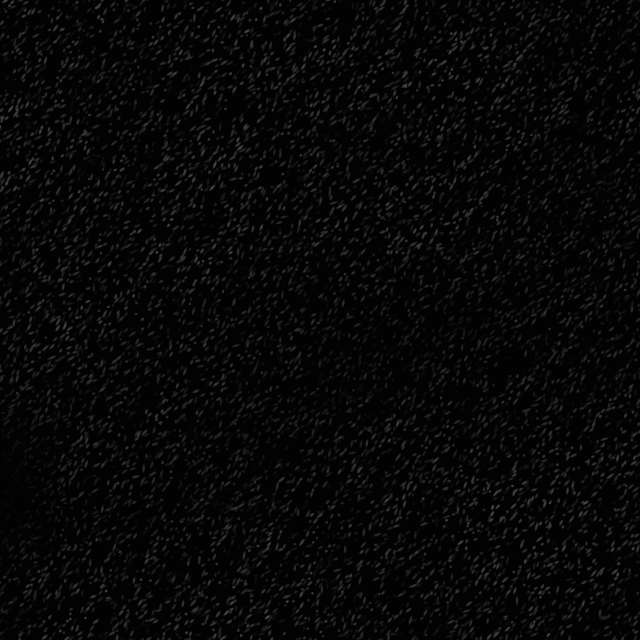
This texture is drawn by a three.js fragment shader. Its source:

```glsl
// Near-black rough stone surface, grazed by light that catches short slanted grains.
varying vec2 vUv;

#define GRAIN_CELLS 112.0
#define GRAIN_WIDTH 0.235
#define GRAIN_LENGTH vec2(0.24, 0.76)
#define GRAIN_ANGLE 0.87
#define ANGLE_SPREAD 1.1
#define GRAIN_SHARE 0.64
#define GRAIN_LIGHT vec2(0.03, 0.235)
#define GROUND_LIGHT 0.006

vec2 hash2(vec2 cell) {
  vec3 q = fract(vec3(cell.xyx) * vec3(0.1031, 0.1030, 0.0973));
  q += dot(q, q.yzx + 33.33);
  return fract((q.xx + q.yz) * q.zy);
}

// Coordinates along and across a direction.
vec2 alongAcross(vec2 p, float angle) {
  float c = cos(angle), s = sin(angle);
  return vec2(c * p.x + s * p.y, c * p.y - s * p.x);
}

// Wandering slanted creases from layered sines, about -1 to 1.
float creases(vec2 p) {
  vec2 d = alongAcross(p, GRAIN_ANGLE);
  float broad = sin(d.y * 95.0 + 2.0 * sin(d.x * 13.0) + 1.6 * sin(d.y * 31.0 - d.x * 21.0));
  float fine = sin(d.y * 173.0 + 2.6 * sin(d.x * 29.0 + d.y * 43.0));
  return 0.6 * broad + 0.4 * fine;
}

// A soft oval of shadow: 1 at its centre, 0 far away.
float hollow(vec2 p, vec2 centre, vec2 radius) {
  vec2 d = (p - centre) / radius;
  return exp(-dot(d, d));
}

// Slow change of the light over the surface.
float exposure(vec2 p) {
  float waves = sin(p.x * 11.0 + 2.0 * sin(p.y * 7.0)) * sin(p.y * 13.0 - p.x * 6.0 + 1.0);
  float light = 0.92 + 0.14 * waves;
  light -= 0.46 * hollow(p, vec2(0.62, 0.47), vec2(0.28, 0.13));
  light -= 0.30 * hollow(p, vec2(0.40, 0.30), vec2(0.16, 0.10));
  light -= 0.75 * hollow(p, vec2(0.0, 0.22), vec2(0.10, 0.15));
  light *= 1.0 - 0.2 * smoothstep(0.6, 1.0, p.x) * smoothstep(0.4, 0.7, p.y);
  return clamp(light, 0.08, 1.1);
}

// Brightest grain covering this point, one candidate per jittered cell.
float grains(vec2 p) {
  vec2 home = floor(p * GRAIN_CELLS);
  float light = 0.0;
  for (int j = -1; j <= 1; j++) {
    for (int i = -1; i <= 1; i++) {
      vec2 cell = home + vec2(float(i), float(j));
      vec2 centre = cell + hash2(cell + 7.0);
      vec2 shape = hash2(cell + 151.0);
      vec2 chance = hash2(cell + 313.0);
      float crease = creases(centre / GRAIN_CELLS);

      // Grains on a crease are more frequent, brighter and better aligned.
      float threshold = GRAIN_SHARE + 0.24 * crease;
      float present = step(chance.x, threshold);
      float spread = ANGLE_SPREAD * (1.0 - 0.4 * crease);
      float angle = GRAIN_ANGLE + (shape.x - 0.5) * spread;
      float halfLength = mix(GRAIN_LENGTH.x, GRAIN_LENGTH.y, shape.y);
      vec2 d = alongAcross(p * GRAIN_CELLS - centre, angle);
      d /= vec2(halfLength, GRAIN_WIDTH);
      float r2 = dot(d, d);
      float peak = mix(GRAIN_LIGHT.x, GRAIN_LIGHT.y, chance.y) * (1.0 + 0.2 * crease);
      light = max(light, present * peak * exp(-r2 * r2));
    }
  }
  return light;
}

void main() {
  float light = GROUND_LIGHT + grains(vUv) * exposure(vUv);
  gl_FragColor = vec4(vec3(light), 1.0);
}
```
